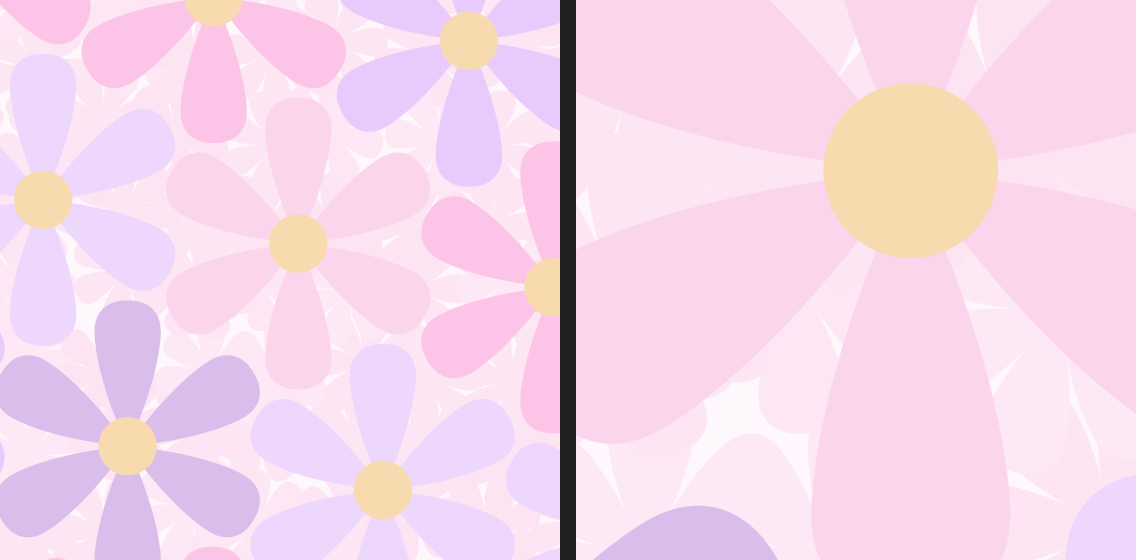
Left: the whole. Right: its middle third, enlarged.
Write a Shadertoy shader that draws this pattern.

```glsl
const float TAU = 6.2831853;

// Large flowers, placed on a skewed lattice
const mat2 LATTICE = mat2(0.4557, -0.0781, 0.1510, -0.4401);
const vec2 LATTICE_ORIGIN = vec2(0.5326, 0.5651);
const float PETAL_COUNT = 6.0;
const float PETAL_LENGTH = 0.2605;
const float PETAL_HALF_WIDTH = 0.0592;
const float CENTRE_RADIUS = 0.052;

// Small flowers behind, placed on a jittered grid
const float SMALL_CELL = 0.138;
const float SMALL_JITTER = 0.5;
const float SMALL_COUNT = 7.0;
const float SMALL_LENGTH = 0.099;
const float SMALL_HALF_WIDTH = 0.026;

// Petal profile
const float WIDEST_AT = 0.78;
const float TAPER = 1.6;
const float TIP_SQUARENESS = 2.3;

const vec3 PAPER = vec3(0.996, 0.968, 0.988);
const vec3 BLUSH_LIGHT = vec3(0.992, 0.910, 0.961);
const vec3 BLUSH_DARK = vec3(0.990, 0.892, 0.951);
const vec3 CENTRE_GOLD = vec3(0.970, 0.853, 0.682);

// Pale pink, pale lilac, pink, lilac, purple
const vec3 PETAL_COLOURS[5] = vec3[5](
    vec3(0.985, 0.835, 0.925),
    vec3(0.931, 0.843, 0.992),
    vec3(0.990, 0.768, 0.902),
    vec3(0.910, 0.798, 0.990),
    vec3(0.850, 0.741, 0.920));

// Repeating 4 by 4 plan of petal colours over the lattice
const int COLOUR_PLAN[16] = int[16](
    3, 2, 2, 3,
    4, 1, 0, 2,
    3, 4, 1, 1,
    2, 2, 2, 3);

vec2 hash2(vec2 p) {
    vec2 q = vec2(dot(p, vec2(127.1, 311.7)), dot(p, vec2(269.5, 183.3)));
    return fract(sin(q) * 43758.5453);
}

// Approximate signed distance to a ring of equal petals
float petalRing(vec2 p, float count, float len, float halfWidth, float turn) {
    float sector = TAU / count;
    float angle = atan(p.x, p.y + 1e-6) + turn;
    angle = mod(angle + 0.5 * sector, sector) - 0.5 * sector;
    vec2 q = length(p) * vec2(cos(angle), abs(sin(angle)));

    float widest = WIDEST_AT * len;
    if (q.x < widest) {
        return q.y - halfWidth * (1.0 - pow(1.0 - q.x / widest, TAPER));
    }
    // Rounded tip as a superellipse
    vec2 tip = vec2((q.x - widest) / (len - widest), q.y / halfWidth);
    tip = pow(tip, vec2(TIP_SQUARENESS));
    return (pow(tip.x + tip.y, 1.0 / TIP_SQUARENESS) - 1.0) * halfWidth;
}

float cover(float dist, float pixel) {
    return 1.0 - smoothstep(-0.75 * pixel, 0.75 * pixel, dist);
}

vec3 smallFlowers(vec2 uv, float pixel) {
    vec3 colour = PAPER;
    vec2 home = floor(uv / SMALL_CELL);
    for (int y = -1; y <= 1; y++) {
        for (int x = -1; x <= 1; x++) {
            vec2 cell = home + vec2(x, y);
            vec2 jitter = (hash2(cell) - 0.5) * SMALL_JITTER;
            vec2 look = hash2(cell + 57.0);
            vec2 p = uv - (cell + 0.5 + jitter) * SMALL_CELL;
            float d = petalRing(p, SMALL_COUNT, SMALL_LENGTH,
                                SMALL_HALF_WIDTH, look.x * TAU);
            colour = mix(colour, mix(BLUSH_LIGHT, BLUSH_DARK, look.y), cover(d, pixel));
        }
    }
    return colour;
}

vec3 largeFlowers(vec3 colour, vec2 uv, float pixel) {
    vec2 home = round(inverse(LATTICE) * (uv - LATTICE_ORIGIN));
    for (int y = -1; y <= 1; y++) {
        for (int x = -1; x <= 1; x++) {
            vec2 cell = home + vec2(x, y);
            vec2 p = uv - LATTICE_ORIGIN - LATTICE * cell;
            ivec2 slot = (ivec2(cell) + ivec2(2, 1)) & 3;
            vec3 petalColour = PETAL_COLOURS[COLOUR_PLAN[slot.x + 4 * slot.y]];
            float d = petalRing(p, PETAL_COUNT, PETAL_LENGTH, PETAL_HALF_WIDTH, 0.0);
            colour = mix(colour, petalColour, cover(d, pixel));
            colour = mix(colour, CENTRE_GOLD, cover(length(p) - CENTRE_RADIUS, pixel));
        }
    }
    return colour;
}

void mainImage(out vec4 fragColor, in vec2 fragCoord) {
    vec2 uv = fragCoord / iResolution.y;
    float pixel = 1.0 / iResolution.y;
    vec3 colour = smallFlowers(uv, pixel);
    fragColor = vec4(largeFlowers(colour, uv, pixel), 1.0);
}
```
